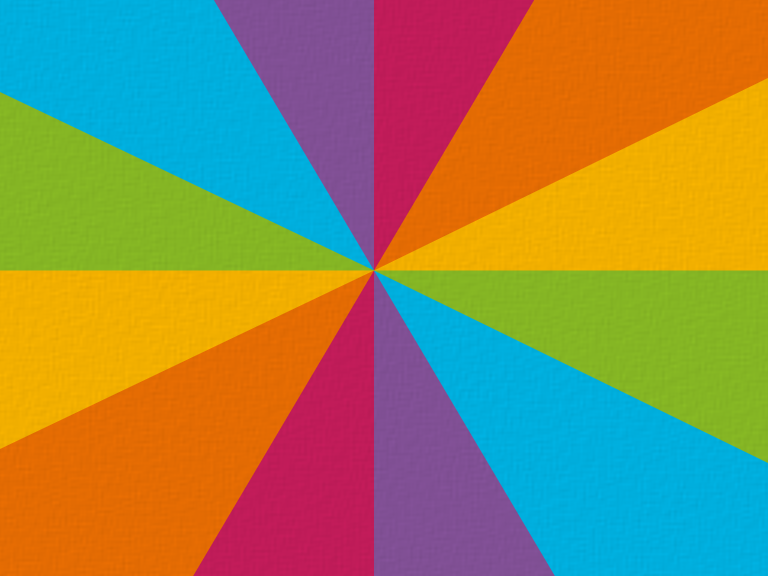
Write a Shadertoy shader that draws this background.

```glsl
// Twelve flat colour wedges fan out from a point near the middle of the canvas.
// Three warm and three cool wedges fill alternate quadrants, split by signed
// line distances; a faint embossed weave of stretched noise lies on top.

#define HUB vec2(0.487, 0.5304)   // fan centre, as a fraction of the canvas
#define SHALLOW_LEFT 0.4773       // slope of the low spokes, left of the hub
#define SHALLOW_RIGHT 0.4886      // slope of the low spokes, right of the hub
#define STEEP 1.689               // slope of the high spokes
#define THREADS 190.0             // threads per canvas height
#define FIBRE_LENGTH 3.0          // length of a fibre against its width
#define RELIEF 0.035              // strength of the weave

const vec3 YELLOW  = vec3(0.945, 0.685, 0.000);
const vec3 ORANGE  = vec3(0.892, 0.420, 0.010);
const vec3 CRIMSON = vec3(0.752, 0.108, 0.347);
const vec3 GREEN   = vec3(0.520, 0.710, 0.140);
const vec3 BLUE    = vec3(0.000, 0.682, 0.866);
const vec3 PURPLE  = vec3(0.503, 0.312, 0.582);

float hash(vec2 p) {
    vec3 q = fract(vec3(p.xyx) * 0.1031);
    q += dot(q, q.yzx + 33.33);
    return fract((q.x + q.y) * q.z);
}

float valueNoise(vec2 p) {
    vec2 cell = floor(p), f = fract(p);
    f = f * f * (3.0 - 2.0 * f);
    float low  = mix(hash(cell), hash(cell + vec2(1.0, 0.0)), f.x);
    float high = mix(hash(cell + vec2(0.0, 1.0)), hash(cell + vec2(1.0)), f.x);
    return mix(low, high, f.y);
}

// Height of the cloth: crossed horizontal and vertical fibres.
float weave(vec2 p) {
    float across = valueNoise(p * vec2(1.0 / FIBRE_LENGTH, 1.0));
    float along  = valueNoise(p * vec2(1.0, 1.0 / FIBRE_LENGTH) + 71.0);
    return 0.5 * (across + along);
}

// Coverage of the positive side of an edge, one pixel soft.
float side(float dist, float pixel) {
    return clamp(dist / pixel + 0.5, 0.0, 1.0);
}

// Signed distance above a line of given slope through the hub.
float aboveLine(vec2 p, float slope) {
    return (p.y - slope * p.x) / sqrt(1.0 + slope * slope);
}

void mainImage(out vec4 fragColor, in vec2 fragCoord) {
    float pixel = 1.0 / iResolution.y;
    vec2 uv = fragCoord * pixel;
    vec2 p = uv - HUB * vec2(iResolution.x * pixel, 1.0);

    // Wedges within one quadrant, folded onto the first
    vec2 folded = abs(p);
    float shallow = p.x < 0.0 ? SHALLOW_LEFT : SHALLOW_RIGHT;
    float middle = side(aboveLine(folded, shallow), pixel);
    float upper  = side(aboveLine(folded, STEEP), pixel);
    vec3 warm = mix(mix(YELLOW, ORANGE, middle), CRIMSON, upper);
    vec3 cool = mix(mix(GREEN, BLUE, middle), PURPLE, upper);

    // Warm and cool quadrants alternate
    float right = side(p.x, pixel);
    float top = side(p.y, pixel);
    vec3 color = mix(cool, warm, mix(1.0 - right, right, top));

    // Embossed cloth, lit from the upper left
    vec2 cloth = uv * THREADS;
    float emboss = weave(cloth) - weave(cloth + vec2(-0.6, 0.6));
    color *= 1.0 + RELIEF * emboss * 2.0;

    fragColor = vec4(clamp(color, 0.0, 1.0), 1.0);
}
```
